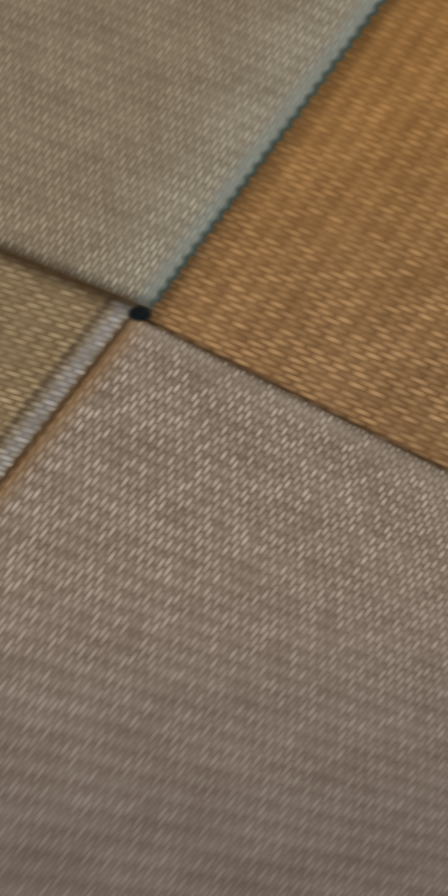
Give the GLSL for this texture, as a WebGL 2 fragment shader.

```glsl
#version 300 es
precision highp float;
// Four woven straw mats meeting at a dark corner gap, seen at a slant in soft light.
uniform vec2 u_resolution;
out vec4 fragColor;

const float TAU = 6.2831853;

float hash(vec2 cell) {
  vec3 h = fract(vec3(cell.xyx) * 0.1031);
  h += dot(h, h.yzx + 33.33);
  return fract((h.x + h.y) * h.z);
}

// Signed distance to the line a-b, positive on its left.
float sideOf(vec2 p, vec2 a, vec2 b) {
  vec2 d = normalize(b - a);
  return d.x * (p.y - a.y) - d.y * (p.x - a.x);
}

float cover(float d, float soft) {
  return smoothstep(-soft, soft, d);
}

// Strength of a soft line of the given width around zero.
float band(float d, float width) {
  return exp(-d * d / (width * width));
}

// Lens-shaped stitches: x counts ribs, y counts fibres; neighbours are staggered.
float stitches(vec2 thread) {
  float fibre = floor(thread.y);
  float along = thread.x + 0.5 * mod(fibre, 2.0) + 0.25 * hash(vec2(fibre, 7.0));
  vec2 local = vec2(fract(along), fract(thread.y)) * 2.0 - 1.0;
  float lens = (1.0 - local.x * local.x) * (1.0 - local.y * local.y);
  float tone = hash(vec2(floor(along), fibre) + 50.0);
  return lens * (0.5 + 1.5 * tone) - 0.55;
}

// Uneven wear made of layered sines.
float wear(vec2 thread) {
  return sin(thread.x * 1.7 + 2.0 * sin(thread.y * 0.23))
       * sin(thread.y * 0.41 + 1.5 * sin(thread.x * 0.6))
       + 0.6 * sin(thread.y * 0.17 + sin(thread.x * 0.9) * 2.0);
}

vec3 weave(vec3 base, vec2 thread, float focus, float ribDepth) {
  float rib = sin(thread.x * TAU);
  float t = stitches(thread) * focus + ribDepth * rib + 0.13 * wear(thread);
  return base * (1.0 + 0.25 * t) + t * vec3(-0.012, 0.004, 0.016);
}

void main() {
  vec2 p = gl_FragCoord.xy / u_resolution.x;
  float soft = max(1.0 / u_resolution.x, 0.003);
  float focus = 0.35 + 0.6 * band(p.y - 1.0, 0.5);

  // Seams, with the rib ripple along the rolled edges.
  float ripple = 0.0025 * sin((p.y + 0.4 * p.x) * 30.0 * TAU);
  float topRight = sideOf(p, vec2(0.333, 1.310), vec2(0.854, 2.0)) + ripple;
  float topLeft = sideOf(p, vec2(0.0, 1.445), vec2(0.32, 1.317));
  float rightBottom = sideOf(p, vec2(0.34, 1.275), vec2(1.0, 0.945));
  float leftBottom = sideOf(p, vec2(0.0, 0.927), vec2(0.281, 1.284)) + ripple * 0.6;

  // Near mat: ribs fan out with perspective.
  float level = (p.y + 0.12 * p.x) / (1.0 - 0.28 * p.x);
  vec2 nearThread = vec2(16.0 * level + 4.0 * level * level,
                         dot(p, vec2(0.80, -0.60)) * 92.0 + 200.0);
  vec3 nearBase = mix(vec3(0.435, 0.385, 0.350), vec3(0.525, 0.465, 0.410),
                      smoothstep(-0.1, 0.85, p.y));
  vec3 color = weave(nearBase, nearThread, focus, 0.14);
  color = mix(color, vec3(0.50, 0.36, 0.21), 0.75 * band(leftBottom, 0.035));
  color = mix(color, vec3(0.56, 0.51, 0.44), 0.3 * band(rightBottom + 0.025, 0.018));

  // Right mat: warm straw, ribs following the long seam.
  vec2 rightThread = vec2(dot(p, vec2(0.83, -0.56)) * 21.0 + 30.0,
                          dot(p, vec2(0.38, 0.925)) * 80.0);
  vec3 rightBase = mix(vec3(0.53, 0.405, 0.275), vec3(0.56, 0.405, 0.235),
                       smoothstep(1.0, 1.9, p.y));
  vec3 right = weave(rightBase, rightThread, focus, 0.16);
  right *= 1.0 - 0.30 * band(topRight, 0.035);
  color = mix(color, right, cover(rightBottom, soft));
  color *= 1.0 - 0.38 * band(rightBottom - 0.003, 0.008);

  // Left mat: a pale rolled border beside the seam.
  vec2 leftThread = vec2(dot(p, vec2(0.79, -0.61)) * 25.0 + 30.0,
                         dot(p, vec2(0.30, 0.95)) * 82.0);
  vec3 left = weave(vec3(0.505, 0.425, 0.315), leftThread, focus, 0.13);
  vec3 border = weave(vec3(0.525, 0.50, 0.47), leftThread, focus * 0.8, 0.0);
  left = mix(left, border, band(leftBottom - 0.022, 0.024));
  left *= 1.0 - 0.25 * band(leftBottom - 0.056, 0.009);
  left *= 1.0 - 0.42 * band(topLeft, 0.026);
  color = mix(color, left, cover(leftBottom, soft));
  color *= 1.0 - 0.35 * band(leftBottom + 0.004, 0.008) * (1.0 - cover(topLeft, soft));

  // Far mat: greyer and lighter toward its rolled edge.
  vec2 farThread = vec2((p.y + 0.38 * p.x) * 30.0,
                        dot(p, vec2(0.84, -0.54)) * 100.0 + 200.0);
  vec3 farBase = mix(vec3(0.50, 0.445, 0.365), vec3(0.535, 0.495, 0.425),
                     band(topRight - 0.07, 0.11));
  vec3 far = weave(farBase, farThread, focus, 0.11);
  far = mix(far, vec3(0.49, 0.52, 0.50), 0.65 * band(topRight - 0.018, 0.022));
  far *= 1.0 - 0.30 * band(topLeft, 0.020);
  float farMask = cover(min(topRight, topLeft), soft);
  color = mix(color, far, farMask);

  // Shadow lines under the far mat.
  float onRight = cover(topLeft, 0.02);
  float onLeft = 1.0 - cover(p.x - 0.31, 0.02);
  color = mix(color, vec3(0.22, 0.28, 0.27), 0.75 * band(topRight, 0.008) * onRight);
  color = mix(color, vec3(0.25, 0.18, 0.11), 0.70 * band(topLeft + 0.004, 0.010) * onLeft);

  // Open gap where the corners meet.
  vec2 gap = (p - vec2(0.313, 1.300)) / vec2(0.029, 0.019);
  color = mix(color, vec3(0.07, 0.09, 0.10), 0.92 * (1.0 - smoothstep(0.55, 1.15, length(gap))));

  fragColor = vec4(clamp(color, 0.0, 1.0), 1.0);
}
```
